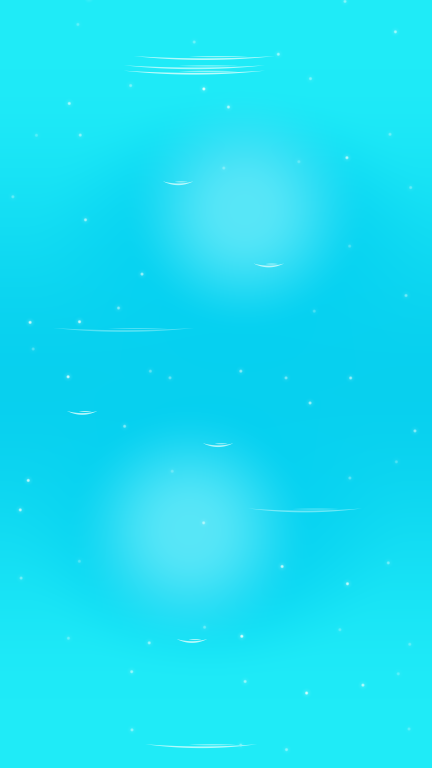
This background is drawn by a WebGL 2 fragment shader. Its source:

```glsl
#version 300 es
precision highp float;
// Bright cyan water: a vertical gradient, deeper at mid height, with two
// blue halos holding pale glows. Tapered ripple arcs and hashed sparkles
// lie on top. Lengths are fractions of the canvas height.

uniform vec2 u_resolution;
out vec4 outColor;

const int RIPPLES = 11;

// Each ripple: centre x, centre y, half width, opacity
const vec4 ripples[RIPPLES] = vec4[RIPPLES](
  vec4(0.266, 0.923, 0.092, 0.75), vec4(0.253, 0.911, 0.092, 0.70),
  vec4(0.253, 0.904, 0.092, 0.80), vec4(0.232, 0.760, 0.020, 0.75),
  vec4(0.350, 0.653, 0.020, 0.75), vec4(0.161, 0.569, 0.092, 0.35),
  vec4(0.107, 0.461, 0.020, 0.80), vec4(0.284, 0.419, 0.020, 0.75),
  vec4(0.397, 0.334, 0.074, 0.45), vec4(0.250, 0.164, 0.020, 0.80),
  vec4(0.262, 0.027, 0.073, 0.75));

vec3 hash3(vec2 cell) {
  vec3 q = fract(cell.xyx * vec3(0.1031, 0.1030, 0.0973));
  q += dot(q, q.yxz + 33.33);
  return fract((q.xxy + q.yzz) * q.zyx);
}

// Soft ellipse: one in the middle, zero at the given radii
float softEllipse(vec2 p, vec2 centre, vec2 radii, float inner) {
  return 1.0 - smoothstep(inner, 1.0, length((p - centre) / radii));
}

// Share of a pixel covered by a thin band around offset zero
float bandCoverage(float offset, float halfWidth, float pixel) {
  float top = min(halfWidth, offset + 0.5 * pixel);
  float bottom = max(-halfWidth, offset - 0.5 * pixel);
  return clamp((top - bottom) / pixel, 0.0, 1.0);
}

// Sagging arc with a short highlight above its right half
float rippleMask(vec2 p, vec4 ripple, float pixel) {
  float t = (p.x - ripple.x) / ripple.z;
  float taper = max(1.0 - t * t, 0.0);
  float arc = bandCoverage(p.y - ripple.y - 0.004 * t * t, 0.0011 * taper, pixel);
  float s = (t - 0.2) / 0.42;
  float highlightTaper = max(1.0 - s * s, 0.0);
  float highlight = bandCoverage(p.y - ripple.y - 0.0032, 0.0006 * highlightTaper, pixel);
  return ripple.w * max(arc, highlight);
}

// One jittered sparkle in some cells of a grid
float sparkleMask(vec2 p) {
  vec2 grid = p / 0.07;
  vec3 h = hash3(floor(grid) + 17.0);
  vec3 kind = hash3(floor(grid) + 71.0);
  float d = 0.07 * length(fract(grid) - mix(vec2(0.15), vec2(0.85), h.xy));
  float core = 1.0 - smoothstep(0.0006, 0.0030, d);
  float halo = 1.0 - smoothstep(0.0, 0.0075, d);
  float strength = mix(0.25, 0.85, kind.x * kind.x);
  return step(h.z, 0.6) * strength * (core + 0.2 * halo);
}

void main() {
  vec2 p = gl_FragCoord.xy / u_resolution.y;
  p.x *= 0.5625 * u_resolution.y / u_resolution.x;
  float pixel = 1.0 / u_resolution.y;

  // Water gradient, deepest at mid height
  float depth = abs(p.y - 0.5) * 2.0;
  vec3 color = mix(vec3(0.03, 0.815, 0.935), vec3(0.12, 0.92, 0.97),
                   smoothstep(0.0, 0.85, depth));

  // Blue halos
  vec3 deepBlue = vec3(0.015, 0.815, 0.945);
  float halo = max(softEllipse(p, vec2(0.31, 0.67), vec2(0.28, 0.22), 0.4),
                   softEllipse(p, vec2(0.27, 0.33), vec2(0.27, 0.22), 0.4));
  color = mix(color, deepBlue, 0.65 * halo);

  // Pale glows
  float glow = max(softEllipse(p, vec2(0.319, 0.727), vec2(0.165), 0.12),
                   softEllipse(p, vec2(0.247, 0.310), vec2(0.165), 0.12));
  color = mix(color, vec3(0.34, 0.90, 0.97), glow);

  // Ripples and sparkles
  float shine = 0.0;
  for (int i = 0; i < RIPPLES; i++) {
    shine = max(shine, rippleMask(p, ripples[i], pixel));
  }
  shine = max(shine, min(sparkleMask(p), 1.0));
  color = mix(color, vec3(0.88, 1.0, 0.99), shine);

  outColor = vec4(color, 1.0);
}
```
